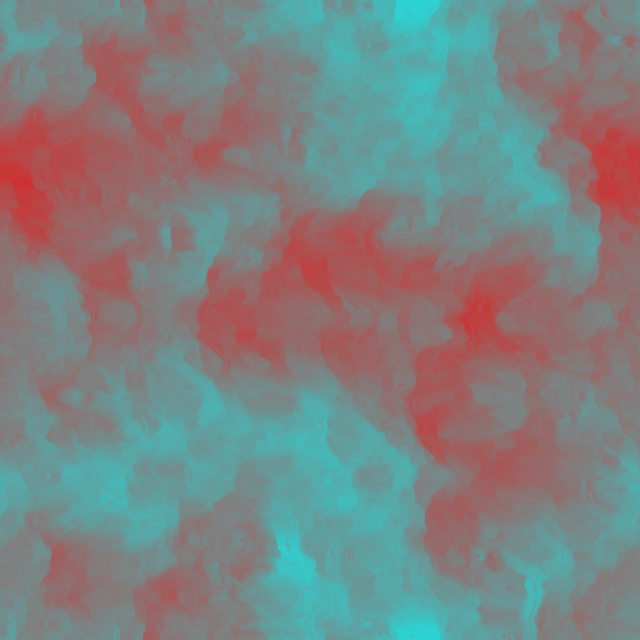
Write a WebGL 1 fragment shader that draws this texture.

```glsl
precision highp float;
// Draws soft red and cyan clouds with steep left flanks and long right tails.
// A wrapping value-noise sum is displaced along a drift by its own height,
// which steepens rising slopes; the height then blends two opposite colours.

uniform vec2 u_resolution;

const float BASE_CELLS = 4.0;
const float BASE_DEVIATION = 0.112;
const float SEED = 3.0;

float hash(vec2 cell, float seed) {
  return fract(sin(dot(cell, vec2(127.1, 311.7)) + seed * 74.7) * 43758.5453);
}

// Value noise in 0..1 that repeats after a whole number of cells.
float wrappedNoise(vec2 uv, vec2 cells, float seed) {
  vec2 p = uv * cells;
  vec2 cell = floor(p);
  vec2 f = p - cell;
  vec2 blend = f * f * f * (f * (f * 6.0 - 15.0) + 10.0);
  vec2 low = mod(cell, cells);
  vec2 high = mod(cell + 1.0, cells);
  float bottom = mix(hash(low, seed), hash(vec2(high.x, low.y), seed), blend.x);
  float top = mix(hash(vec2(low.x, high.y), seed), hash(high, seed), blend.x);
  return mix(bottom, top, blend.y);
}

// Mean and deviation of the coarsest lattice, used to balance the colours.
vec2 latticeStats(float seed) {
  float sum = 0.0;
  float squares = 0.0;
  for (int y = 0; y < 4; y++) {
    for (int x = 0; x < 4; x++) {
      float value = hash(vec2(float(x), float(y)), seed);
      sum += value;
      squares += value * value;
    }
  }
  float count = BASE_CELLS * BASE_CELLS;
  float mean = sum / count;
  return vec2(mean, sqrt(max(squares / count - mean * mean, 0.01)));
}

// Cloud height centred on zero: one balanced coarse layer plus finer ones,
// whose cells are narrower than tall.
float cloudHeight(vec2 uv, vec2 stats, float seed) {
  float coarse = wrappedNoise(uv, vec2(BASE_CELLS), seed);
  float height = (coarse - stats.x) / stats.y * BASE_DEVIATION;
  vec2 cells = vec2(BASE_CELLS + 1.0, BASE_CELLS);
  float weight = 0.4;
  for (int octave = 1; octave < 6; octave++) {
    cells *= 2.0;
    weight *= 0.6;
    height += weight * (wrappedNoise(uv, cells, seed + float(octave)) - 0.5);
  }
  return height;
}

// Feeds the height back into the sample position to steepen rising slopes.
float driftedHeight(vec2 uv, vec2 drift, vec2 stats, float seed) {
  float height = cloudHeight(uv, stats, seed);
  for (int i = 0; i < 3; i++) {
    height = cloudHeight(uv + drift * height, stats, seed);
  }
  return height;
}

// Gentle sideways waver that bends the upright edges into wisps.
vec2 waver(vec2 uv, float amount, float seed) {
  float across = wrappedNoise(uv, vec2(16.0), seed) - 0.5;
  float along = wrappedNoise(uv, vec2(8.0), seed + 1.0) - 0.5;
  return amount * vec2(across, along);
}

vec3 cloudColor(float height) {
  vec3 cyan = vec3(0.18, 0.82, 0.82);
  vec3 red = vec3(0.82, 0.18, 0.18);
  return mix(cyan, red, clamp(0.5 + height / (red.r - cyan.r), 0.0, 1.0));
}

void main() {
  vec2 uv = gl_FragCoord.xy / u_resolution;
  vec2 drift = vec2(0.24, -0.03);
  vec2 bentUv = uv + waver(uv, 0.02, SEED + 20.0);
  float height = driftedHeight(bentUv, drift, latticeStats(SEED), SEED);
  gl_FragColor = vec4(cloudColor(height - 0.005), 1.0);
}
```
